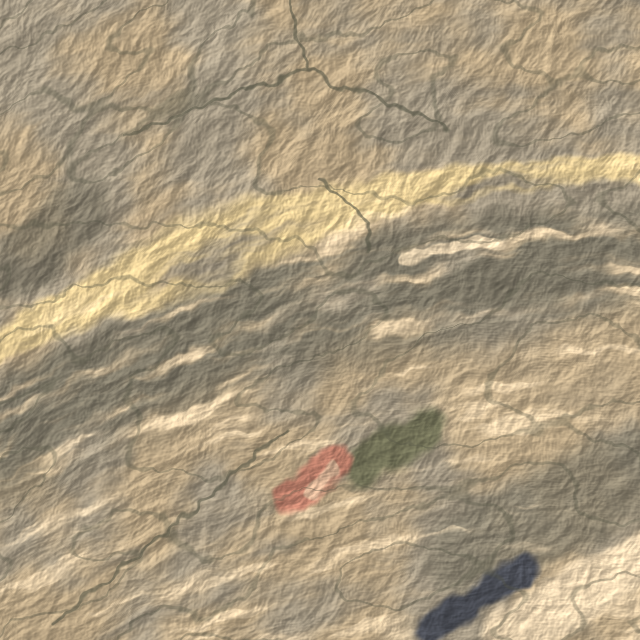
Reproduce this texture procedurally as a Shadertoy shader.

```glsl
// Aerial view of arid folded mountains: gullied ridges, a pale tilted rock band and dark streams.
#define RELIEF 4.6         // steepness of the hill shading
#define CONTRAST 0.31      // strength of light and shadow
#define GULLY_SCALE 21.0   // gullies across the canvas
#define STRATA_SCALE 24.0  // rock layers across the canvas
#define WARP 0.016         // irregularity of region borders
#define TAN_ROCK vec3(0.71, 0.63, 0.505)
#define GREY_ROCK vec3(0.635, 0.59, 0.51)
#define DARK_ROCK vec3(0.50, 0.475, 0.41)
#define YELLOW_ROCK vec3(0.87, 0.775, 0.57)
#define CREAM_ROCK vec3(0.93, 0.84, 0.70)
#define RED_ROCK vec3(0.74, 0.50, 0.42)
#define SHADE_BLUE vec3(0.29, 0.30, 0.33)

vec2 hashGradient(vec2 cell) {
    vec3 h = fract(cell.xyx * vec3(0.1031, 0.1030, 0.0973));
    h += dot(h, h.yzx + 33.33);
    float angle = 6.2832 * fract((h.x + h.y) * h.z);
    return vec2(cos(angle), sin(angle));
}

float noise(vec2 p) {
    vec2 i = floor(p), f = p - i;
    vec2 u = f * f * f * (f * (f * 6.0 - 15.0) + 10.0);
    vec2 e = vec2(0.0, 1.0);
    float low = mix(dot(hashGradient(i), f), dot(hashGradient(i + e.yx), f - e.yx), u.x);
    float high = mix(dot(hashGradient(i + e), f - e), dot(hashGradient(i + 1.0), f - 1.0), u.x);
    return mix(low, high, u.y);
}

float fbm(vec2 p) {
    return noise(p) + 0.5 * noise(p * 2.03 + 17.0) + 0.25 * noise(p * 4.1 + 41.0);
}

// Sharp crests: folded noise summed over four octaves
float ridges(vec2 p) {
    float sum = 0.0, amp = 1.0;
    for (int i = 0; i < 4; i++) {
        sum += amp * (1.0 - sqrt(pow(noise(p), 2.0) + 0.002));
        p = p * 2.03 + vec2(13.7, 5.3);
        amp *= 0.53;
    }
    return sum;
}

// Height above the curved axis of the pale band
float foldOffset(vec2 p) {
    return p.y - (0.46 + 0.55 * p.x - 0.275 * p.x * p.x);
}

float terrain(vec2 p) {
    vec2 bent = p + 0.012 * vec2(noise(p * 13.0), noise(p * 13.0 + 50.0));
    vec2 along = vec2(0.57, 0.82);
    vec2 gully = vec2(dot(bent, along) * 0.5, dot(bent, vec2(-along.y, along.x)));
    vec2 layer = vec2(bent.x * 0.33, foldOffset(bent));
    float belowBand = smoothstep(0.03, -0.12, foldOffset(p));
    return ridges(gully * GULLY_SCALE) * mix(1.0, 0.72, belowBand)
         + ridges(layer * STRATA_SCALE + 90.0) * mix(0.3, 0.6, belowBand);
}

float segmentDistance(vec2 p, vec2 a, vec2 b) {
    vec2 ab = b - a;
    return length(p - a - ab * clamp(dot(p - a, ab) / dot(ab, ab), 0.0, 1.0));
}

float patchMask(vec2 p, vec2 a, vec2 b, float radius) {
    return smoothstep(radius * 1.25, radius * 0.7, segmentDistance(p, a, b));
}

float stream(vec2 p, vec2 a, vec2 b) {
    return smoothstep(0.0045, 0.001, segmentDistance(p, a, b));
}

vec3 rockColour(vec2 p) {
    vec2 w = p + WARP * vec2(fbm(p * 16.0), fbm(p * 16.0 + 30.0));
    float d = foldOffset(w);
    float strata = fbm(vec2(w.x * 4.5, d * 27.0));
    float broad = fbm(p * 5.0 + 7.0);

    // Large regions
    vec3 c = mix(GREY_ROCK, TAN_ROCK, smoothstep(-0.3, 0.35, broad + 0.3 * strata - 0.25 * d));
    float darkBelt = smoothstep(-0.03, -0.08, d) * smoothstep(-0.30, -0.17, d);
    c = mix(c, DARK_ROCK, darkBelt * smoothstep(-0.4, 0.25, 0.1 - strata + 0.4 * broad));
    c = mix(c, TAN_ROCK * 1.05, 0.8 * patchMask(w, vec2(0.76, 0.36), vec2(1.0, 0.44), 0.085));
    c = mix(c, DARK_ROCK, 0.75 * patchMask(w, vec2(0.74, 0.14), vec2(1.0, 0.27), 0.07));
    c = mix(c, DARK_ROCK * 0.9, 0.7 * patchMask(w, vec2(0.03, 0.58), vec2(0.12, 0.67), 0.05));

    // Pale band and thin bright layers
    float halfWidth = 0.024 + 0.037 * exp(-pow((p.x - 0.33) / 0.2, 2.0));
    float band = smoothstep(halfWidth * 1.3, halfWidth * 0.7, abs(d));
    c = mix(c, YELLOW_ROCK, band * smoothstep(-0.6, 0.15, strata + 0.1));
    float brightLayer = smoothstep(0.22, 0.48, strata) * smoothstep(0.03, -0.05, d);
    c = mix(c, CREAM_ROCK, 0.5 * brightLayer);
    c = mix(c, CREAM_ROCK, 0.8 * patchMask(w, vec2(0.63, 0.60), vec2(0.78, 0.625), 0.009));

    // Isolated outcrops
    c = mix(c, DARK_ROCK * vec3(0.88, 0.92, 0.82), patchMask(w, vec2(0.57, 0.27), vec2(0.66, 0.33), 0.035));
    c = mix(c, RED_ROCK, patchMask(w, vec2(0.45, 0.22), vec2(0.525, 0.28), 0.023));
    c = mix(c, CREAM_ROCK, 0.6 * patchMask(w, vec2(0.485, 0.235), vec2(0.52, 0.265), 0.01));
    c = mix(c, SHADE_BLUE, patchMask(w, vec2(0.67, 0.02), vec2(0.82, 0.11), 0.024));
    c = mix(c, CREAM_ROCK, patchMask(w, vec2(0.80, 0.01), vec2(1.0, 0.125), 0.043));
    return c * (1.0 + 0.13 * strata);
}

float streams(vec2 p) {
    vec2 w = p + 0.014 * vec2(fbm(p * 22.0), fbm(p * 22.0 + 60.0));
    float s = stream(w, vec2(0.50, 0.72), vec2(0.575, 0.655));
    s = max(s, stream(w, vec2(0.575, 0.655), vec2(0.57, 0.60)));
    s = max(s, stream(w, vec2(0.455, 1.0), vec2(0.475, 0.89)));
    s = max(s, stream(w, vec2(0.475, 0.89), vec2(0.70, 0.80)));
    s = max(s, stream(w, vec2(0.475, 0.89), vec2(0.20, 0.79)));
    s = max(s, stream(w, vec2(0.08, 0.02), vec2(0.45, 0.33)));
    float valleys = abs(noise(vec2(w.x * 5.0, foldOffset(w) * 11.0) + 3.0));
    return max(s, 0.55 * smoothstep(0.035, 0.008, valleys));
}

void mainImage(out vec4 fragColor, in vec2 fragCoord) {
    vec2 p = fragCoord / iResolution.xy;

    // Hill shading, lit from the upper left
    vec2 toLight = 0.0017 * normalize(vec2(-0.8, 0.6));
    float slope = RELIEF * (terrain(p - toLight) - terrain(p + toLight));
    float light = slope / sqrt(1.0 + slope * slope);

    vec3 colour = rockColour(p) * (1.0 + CONTRAST * light);
    colour = mix(colour, vec3(0.33, 0.33, 0.27), 0.6 * streams(p));
    colour *= 1.0 + 0.07 * noise(p * 170.0);
    fragColor = vec4(clamp(colour, 0.0, 1.0), 1.0);
}
```
